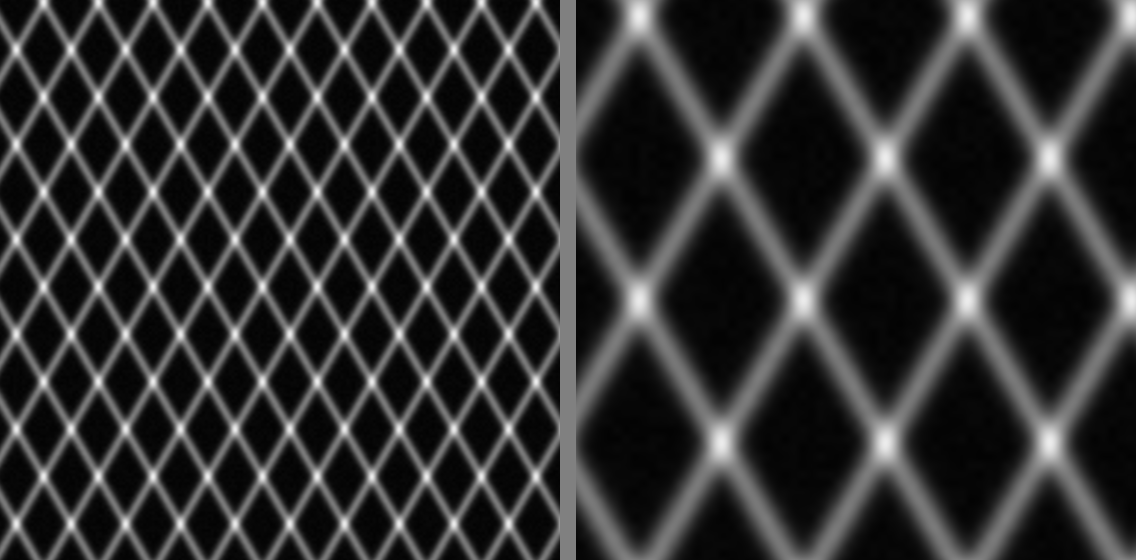
Left, the full canvas; right, a detail of the centre.
This pattern is drawn by a WebGL 2 fragment shader. Its source:

```glsl
#version 300 es
precision highp float;

uniform vec2 u_resolution;
out vec4 fragColor;

const vec2 PERIOD = vec2(0.0977, 0.1694);      // width and height of one diamond
const vec2 CROSSING = vec2(0.4199, 0.5724);    // position of one wire crossing
const float WIRE_SPREAD = 0.00645;             // standard deviation of the soft wire
const vec3 GROUND_COLOR = vec3(0.022);
const vec3 WIRE_GLOW = vec3(0.45);             // added once per wire
const float GRAIN_CELLS = 190.0;
const float GRAIN_STRENGTH = 0.022;

float hash(vec2 p) {
    return fract(sin(dot(p, vec2(127.1, 311.7))) * 43758.5453);
}

float valueNoise(vec2 p) {
    vec2 cell = floor(p);
    vec2 f = fract(p);
    f = f * f * (3.0 - 2.0 * f);
    float low = mix(hash(cell), hash(cell + vec2(1.0, 0.0)), f.x);
    float high = mix(hash(cell + vec2(0.0, 1.0)), hash(cell + vec2(1.0, 1.0)), f.x);
    return mix(low, high, f.y);
}

// Soft profile of the wires lying on whole values of the coordinate
float wire(float coordinate) {
    float offset = abs(fract(coordinate + 0.5) - 0.5);
    float d = offset / length(1.0 / PERIOD) / WIRE_SPREAD;
    return exp(-0.5 * d * d);
}

void main() {
    vec2 uv = gl_FragCoord.xy / u_resolution;

    // Two families of slanted wires, adding up where they cross
    vec2 q = (uv - CROSSING) / PERIOD;
    float mesh = wire(q.x + q.y) + wire(q.x - q.y);
    vec3 color = GROUND_COLOR + WIRE_GLOW * mesh;

    // Faint grain
    color += GRAIN_STRENGTH * (valueNoise(uv * GRAIN_CELLS) - 0.5);

    fragColor = vec4(clamp(color, 0.0, 1.0), 1.0);
}
```
